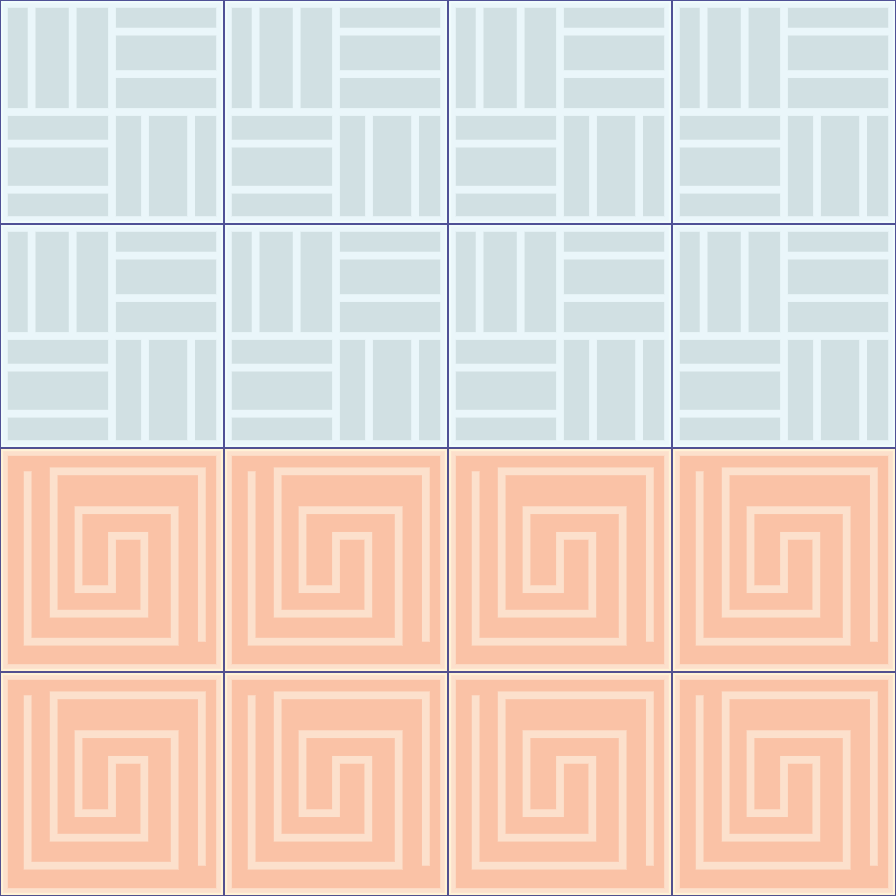
A WebGL 2 fragment shader for this pattern:

```glsl
#version 300 es
precision highp float;

uniform vec2 u_resolution;
out vec4 fragColor;

const float REPEATS = 4.0;
const float TILE = 192.0;      // local units along one tile side
const float HALF_LINE = 3.33;
const float BORDER = 6.67;
const float HALF_GROUT = 0.7;
const float RIM = 2.7;

const vec3 ICE_FILL = vec3(0.82, 0.88, 0.89);
const vec3 ICE_LINE = vec3(0.918, 0.965, 0.98);
const vec3 ICE_RIM = vec3(0.94, 0.985, 0.99);
const vec3 PEACH_FILL = vec3(0.98, 0.76, 0.65);
const vec3 PEACH_LINE = vec3(0.99, 0.88, 0.80);
const vec3 PEACH_RIM = vec3(1.0, 0.95, 0.84);
const vec3 NAVY = vec3(0.17, 0.17, 0.50);

// Alternating y and x positions at which the spiral turns
const int TURNS = 15;
const float SPIRAL[TURNS] = float[TURNS](
    162.7, 173.0, 20.0, 46.0, 142.0, 123.7, 75.3, 96.0,
    121.0, 67.3, 53.3, 149.7, 166.0, 23.7, 23.3);

float coverage(float dist, float pixel) {
    return clamp(0.5 - dist / pixel, 0.0, 1.0);
}

float boxDistance(vec2 p, vec2 halfSize) {
    vec2 d = abs(p) - halfSize;
    return max(d.x, d.y);
}

// Basket weave: a central cross and two bars per quadrant
float weaveDistance(vec2 p, float center, float halfLine) {
    vec2 side = step(center, p);
    vec2 local = p - side * center;
    float along = side.x == side.y ? local.x : local.y;
    float firstBar = 27.1 + 1.2 * side.x * side.y;
    float secondBar = 62.3 + 1.2 * side.x + 4.3 * side.y;
    float bars = min(abs(along - firstBar), abs(along - secondBar));
    vec2 cross = abs(p - center);
    return min(bars, min(cross.x, cross.y)) - halfLine;
}

// Square spiral: each segment spans the turns before and after it
float spiralDistance(vec2 p, float halfLine) {
    float dist = 1e3;
    for (int i = 1; i < TURNS - 1; i++) {
        float before = SPIRAL[i - 1];
        float after = SPIRAL[i + 1];
        vec2 q = i % 2 == 1 ? p : p.yx;
        vec2 center = vec2(SPIRAL[i], 0.5 * (before + after));
        vec2 halfSize = vec2(0.0, 0.5 * abs(after - before)) + halfLine;
        dist = min(dist, boxDistance(q - center, halfSize));
    }
    return dist;
}

vec3 paintTile(vec3 fill, vec3 line, vec3 rim, float motif, float edge, float pixel) {
    vec3 color = mix(fill, line, coverage(min(motif, edge - BORDER), pixel));
    return mix(color, rim, coverage(edge - RIM, pixel));
}

void main() {
    vec2 uv = gl_FragCoord.xy / u_resolution;
    float pixel = REPEATS * TILE / min(u_resolution.x, u_resolution.y);

    // Tile coordinates, with y running downwards
    vec2 p = fract(vec2(uv.x, 1.0 - uv.y) * REPEATS) * TILE;
    float center = 0.5 * TILE;
    float edge = -boxDistance(p - center, vec2(center));

    // Weave in the upper half, spirals in the lower half
    vec3 color;
    if (uv.y > 0.5) {
        float weave = weaveDistance(p, center, HALF_LINE);
        color = paintTile(ICE_FILL, ICE_LINE, ICE_RIM, weave, edge, pixel);
    } else {
        float spiral = spiralDistance(p, HALF_LINE);
        color = paintTile(PEACH_FILL, PEACH_LINE, PEACH_RIM, spiral, edge, pixel);
    }

    // Thin grout between the tiles
    color = mix(color, NAVY, coverage(edge - HALF_GROUT, pixel));
    fragColor = vec4(color, 1.0);
}
```
